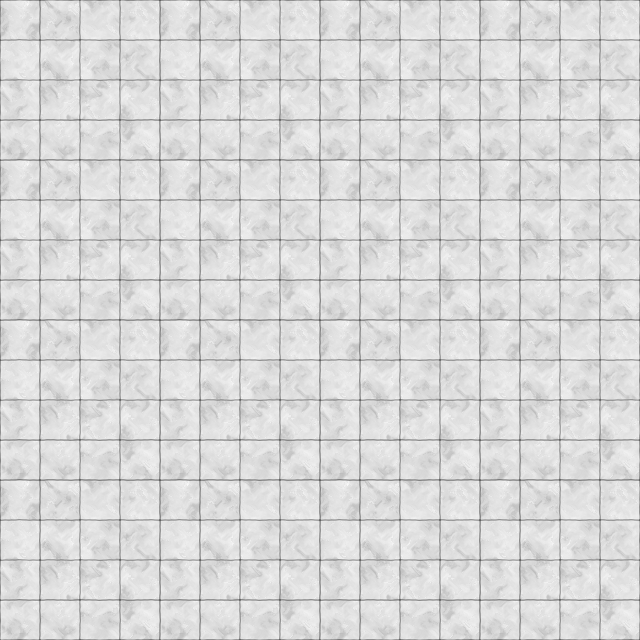
Give the GLSL for this texture, as a three.js fragment shader.

```glsl
// Pale stone tiles, 16 by 16, parted by thin dark joints with small knots at the corners.
// Each tile cuts its own patch of layered cellular noise: clouds, stains and flaked edges.
// Tile seeds and the waver of the joints repeat every 4 tiles, so the canvas wraps.

varying vec2 vUv;

const float TILES = 16.0;
const float GROUP = 4.0;
const float TAU = 6.283185;
const float JOINT_WIDTH = 0.019;
const float KNOT_RADIUS = 0.03;
const vec3 STONE = vec3(0.882);
const vec3 JOINT = vec3(0.3);

vec3 hash3(vec2 p) {
  vec3 q = fract(vec3(p.xyx) * vec3(0.1031, 0.103, 0.0973));
  q += dot(q, q.yxz + 33.33);
  return fract((q.xxy + q.yzz) * q.zyx);
}

// Random cell shades blended by distance; higher sharpness gives crisper cells
float cellShade(vec2 p, float sharpness) {
  vec2 cell = floor(p);
  vec2 local = p - cell;
  float sum = 0.0;
  float total = 0.0;
  for (int y = -1; y <= 1; y++) {
    for (int x = -1; x <= 1; x++) {
      vec2 offset = vec2(float(x), float(y));
      vec3 h = hash3(cell + offset + 50.0);
      vec2 d = offset + h.xy - local;
      float weight = exp(-sharpness * dot(d, d));
      sum += weight * h.z;
      total += weight;
    }
  }
  return sum / total;
}

// Four layers of cell shades, from 0 to 1
float clouds(vec2 p, float sharpness) {
  float sum = 0.0;
  float amplitude = 0.52;
  for (int i = 0; i < 4; i++) {
    sum += amplitude * cellShade(p, sharpness);
    p = mat2(1.6, 1.2, -1.2, 1.6) * p + 7.3;
    amplitude *= 0.52;
  }
  return sum;
}

// Bends the patch so that the cells lose their straight sides
vec2 warp(vec2 p) {
  return p + 0.16 * sin(p.yx * 3.1 + 1.7) + 0.07 * sin(p.yx * 8.3 + p * 2.0);
}

// Pigment pooled inside an outline (x) and a thin pale rim outside it (y)
vec2 flake(float field) {
  float inside = smoothstep(-0.008, 0.008, field);
  return vec2(inside * exp(-max(field, 0.0) * 16.0),
              (1.0 - inside) * exp(min(field, 0.0) * 55.0));
}

float stoneShade(vec2 local, vec2 seed) {
  vec2 p = warp(local * 2.6 + seed);
  float broad = clouds(p, 7.0);
  float fine = clouds(p * 2.3 + 31.0, 9.0);
  float patches = clouds(p * 0.9 + 67.0, 11.0);
  float stain = smoothstep(0.53, 0.76, broad) * smoothstep(0.3, 0.65, fine);
  vec2 edge = flake(patches - 0.52) * smoothstep(0.36, 0.62, fine);
  float shade = 0.10 * (0.5 - broad) + 0.09 * (fine - 0.5);
  return shade - 0.10 * stain - 0.04 * edge.x + 0.05 * edge.y;
}

// Share of a pixel covered by a line centred at distance 0
float lineCover(float d, float width, float pixel) {
  float high = min(d + 0.5 * pixel, 0.5 * width);
  float low = max(d - 0.5 * pixel, -0.5 * width);
  return clamp((high - low) / pixel, 0.0, 1.0);
}

// Layered sines with a period of one group of tiles
vec2 waver(vec2 along) {
  vec2 t = along * TAU / GROUP;
  return 0.5 * sin(t * 5.0 + 0.8) + 0.3 * sin(t * 11.0 + 2.1) + 0.2 * sin(t * 23.0);
}

void main() {
  vec2 grid = vUv * TILES;
  vec2 pixel = max(fwidth(grid), vec2(0.0001));
  vec2 tile = mod(floor(grid), GROUP);

  // Stone
  vec2 seed = floor(hash3(tile + 3.0).xy * 90.0) + tile * 13.0;
  float shade = stoneShade(fract(grid), seed);

  // Worn pale edge beside the joints
  vec2 wave = waver(grid.yx);
  vec2 toJoint = fract(grid + 0.5) - 0.5 + 0.005 * wave;
  float nearest = min(abs(toJoint.x), abs(toJoint.y));
  float wear = 0.5 + 0.5 * wave.x * wave.y;
  shade += 0.03 * wear * (1.0 - smoothstep(0.015, 0.06, nearest));
  vec3 color = STONE + shade;

  // Joints and corner knots
  vec2 width = JOINT_WIDTH * (1.0 + 0.2 * wave.yx);
  float across = lineCover(toJoint.x, width.x, pixel.x);
  float down = lineCover(toJoint.y, width.y, pixel.y);
  float blur = 0.5 * max(pixel.x, pixel.y);
  float knot = 1.0 - smoothstep(KNOT_RADIUS - blur, KNOT_RADIUS + blur, length(toJoint));
  float joint = 1.0 - (1.0 - across) * (1.0 - down) * (1.0 - 0.45 * knot);
  color = mix(color, JOINT, joint);

  gl_FragColor = vec4(color, 1.0);
}
```
